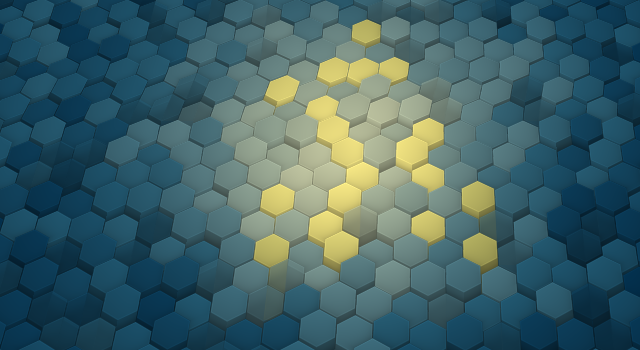
Give the GLSL for this background, as a Shadertoy shader.

```glsl
// A field of hexagonal columns seen at a slant, blue at the rim and pale in a warm glow,
// with strands of gold caps. A perspective map gives lattice units; nearby columns
// are then painted from back to front, each as a soft shadow, two walls and a cap.

const vec3 DEEP  = vec3(0.010, 0.18, 0.29);
const vec3 TEAL  = vec3(0.12, 0.32, 0.41);
const vec3 SLATE = vec3(0.35, 0.48, 0.50);
const vec3 PALE  = vec3(0.68, 0.71, 0.60);
const vec3 OLIVE = vec3(0.64, 0.63, 0.34);
const vec3 GOLD  = vec3(0.92, 0.86, 0.46);
const vec3 HAZE  = vec3(0.88, 0.85, 0.61);

const vec2  GLOW_CENTRE = vec2(0.08, 0.56);
const vec2  GLOW_SIZE   = vec2(0.45, 0.42);
const float AMBIENT     = 0.13;
const float COLUMN_PITCH = 0.0993;  // cap width at the base line
const float ROW_PITCH    = 0.0748;  // row step at the base line
const float BASE_LINE    = 0.282;   // screen height of row zero
const float RECESSION    = 0.257;   // shrinking toward the top
const float LEAN         = 0.06;    // sideways drift per row
const float BEND         = 0.38;    // extra drift of the far rows
const float SHIFT        = 0.61;
const float RELIEF       = 0.42;    // spread of column heights
const float ROW_STEP     = 0.8660254;

float hash(vec2 p) {
    vec3 a = fract(vec3(p.xyx) * 0.1031);
    a += dot(a, a.yzx + 33.33);
    return fract((a.x + a.y) * a.z);
}

vec2 gradientAt(vec2 p) {
    float angle = 6.28318 * hash(p + 71.0);
    return vec2(cos(angle), sin(angle));
}

float gradientNoise(vec2 p) {
    vec2 i = floor(p), f = p - i, u = f * f * (3.0 - 2.0 * f);
    vec2 e = vec2(1.0, 0.0);
    float low  = mix(dot(gradientAt(i), f), dot(gradientAt(i + e), f - e), u.x);
    float high = mix(dot(gradientAt(i + e.yx), f - e.yx), dot(gradientAt(i + 1.0), f - 1.0), u.x);
    return mix(low, high, u.y);
}

float drift(float row) {
    return SHIFT + LEAN * row + BEND * smoothstep(5.0, 8.5, row);
}

// Screen to lattice units, and back
vec2 toLattice(vec2 p) {
    float v = p.y - BASE_LINE, s = 1.0 - RECESSION * v;
    float row = v / (s * ROW_PITCH);
    return vec2(p.x / (s * COLUMN_PITCH) - drift(row), row * ROW_STEP);
}

vec2 toScreen(vec2 q) {
    float row = q.y / ROW_STEP, s = 1.0 / (1.0 + RECESSION * row * ROW_PITCH);
    return vec2((q.x + drift(row)) * COLUMN_PITCH * s, row * ROW_PITCH * s + BASE_LINE);
}

float hexDistance(vec2 p) {
    p = abs(p);
    return max(p.x, dot(p, vec2(0.5, ROW_STEP))) - 0.5;
}

float glowAt(vec2 p) {
    vec2 d = (p - GLOW_CENTRE) / GLOW_SIZE;
    return exp(-dot(d, d));
}

vec3 ramp(float t) {
    vec3 c = mix(DEEP, TEAL, clamp(t / 0.24, 0.0, 1.0));
    c = mix(c, SLATE, clamp((t - 0.24) / 0.28, 0.0, 1.0));
    return mix(c, PALE, clamp((t - 0.52) / 0.38, 0.0, 1.0));
}

// Gold caps: a winding strand, a straighter one, flankers and a crown
bool isGold(float x, float row) {
    bool winding  = row >= 0.0 && row < 5.5 && abs(x - 0.5 * sin(1.570796 * (row - 2.0))) < 0.2;
    bool straight = row > 0.5 && row < 5.5 && row != 2.0 && abs(x - 2.25) < 0.3;
    bool flanker  = (row == 0.0 || row == 2.0) && abs(abs(x - 1.0) - 3.0) < 0.2;
    bool crown    = (row == 8.0 && abs(x) < 1.2) || (row == 10.0 && abs(x) < 0.2)
                 || (row == 7.0 && abs(x + 2.5) < 0.2) || (row == 6.0 && abs(x + 1.0) < 0.2);
    return winding || straight || flanker || crown;
}

void paintColumn(inout vec3 color, vec2 q, vec2 centre, float row, float aa) {
    vec2 seed = vec2(centre.x * 2.0, row) + 100.0;
    vec2 spot = toScreen(centre);
    float glow = glowAt(spot), tone = hash(seed), kind = hash(seed + 37.0);
    bool gold = isGold(centre.x, row);
    float lift = RELIEF * (hash(seed + 11.0) - 0.5) * (gold ? 0.5 : 1.0) + (gold ? 0.06 : 0.0);
    vec2 p = q - centre - vec2(0.0, lift);
    float d = hexDistance(p) + 0.012;
    vec2 toGlow = normalize(GLOW_CENTRE - spot + 0.0001);

    // Cap colour, lit from the glow
    float level = AMBIENT + 0.80 * glow + 0.25 * (tone - 0.5) * (1.0 - 0.4 * glow)
                + 0.14 * gradientNoise(spot * 3.2);
    vec3 cap = gold ? mix(OLIVE, GOLD, smoothstep(0.25, 0.95, glow)) : ramp(level);
    vec3 top = cap * (1.0 + 0.12 * dot(p, toGlow) + 0.04 * p.y);
    top *= 1.0 + 0.09 * smoothstep(-0.05, -0.015, d);

    // Walls darken downward; the one that faces the glow is brighter
    float depth = -p.y - 0.577 * (1.0 - abs(p.x));
    float facing = max(dot(vec2(sign(p.x) * ROW_STEP, -0.5), toGlow), 0.0);
    vec3 wall = cap * (0.68 + 0.08 * glow + 0.25 * facing) * (1.0 - 0.4 * smoothstep(0.0, 0.6, depth));

    float opacity = !gold && kind > 0.84 ? 0.6 : 1.0;
    color *= 1.0 - (0.08 + 0.4 * max(lift, 0.0)) * exp(-8.0 * max(d, 0.0));
    float topMask = 1.0 - smoothstep(-aa, aa, d);
    float wallMask = 1.0 - smoothstep(-aa, aa, max(abs(p.x) - 0.495, p.y));
    color = mix(color, mix(wall, top, topMask), max(wallMask, topMask) * opacity);
}

void mainImage(out vec4 fragColor, in vec2 fragCoord) {
    vec2 p = (fragCoord - vec2(0.5 * iResolution.x, 0.0)) / iResolution.y;
    vec2 q = toLattice(p);
    float aa = 0.8 / (iResolution.y * COLUMN_PITCH * (1.0 - RECESSION * (p.y - BASE_LINE)));
    vec3 color = DEEP;
    float nearRow = floor(q.y / ROW_STEP + 0.5);
    for (int j = 2; j >= -2; j--) {
        float row = nearRow + float(j), stagger = 0.5 * mod(row, 2.0);
        float nearColumn = floor(q.x - stagger + 0.5);
        for (int i = -1; i <= 1; i++)
            paintColumn(color, q, vec2(nearColumn + float(i) + stagger, row * ROW_STEP), row, aa);
    }
    color = mix(color, HAZE, 0.22 * pow(glowAt(p), 2.0));
    fragColor = vec4(color, 1.0);
}
```
